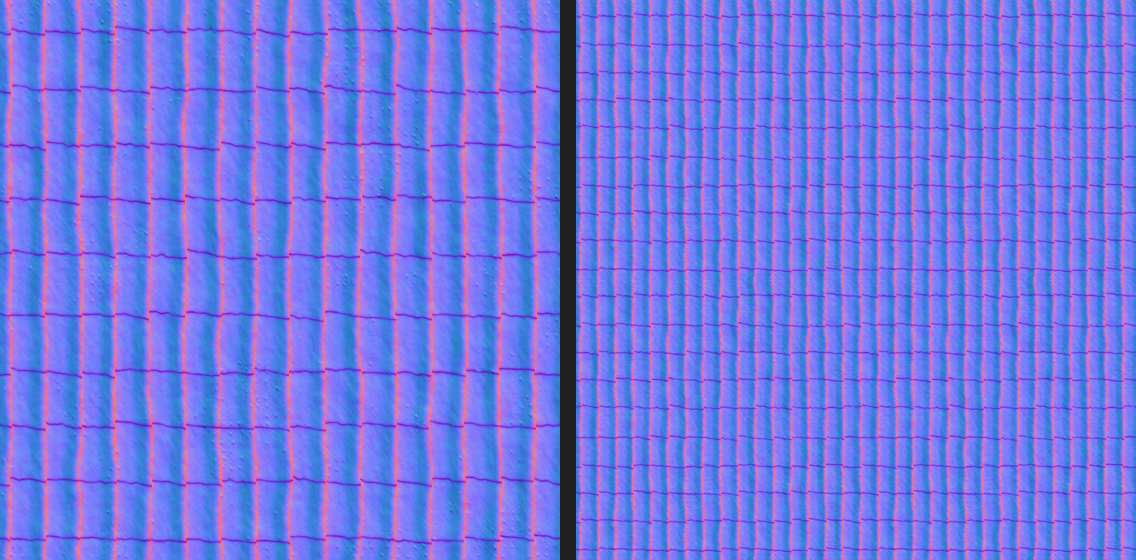
Left, the tile; right, the same tile 2 across and 2 down.
Reproduce this texture map procedurally as a WebGL 2 fragment shader.

```glsl
#version 300 es
precision highp float;
// Tileable normal map of weathered roof tiles: 16 columns by 10 rows, with seams, grain and pits.
uniform vec2 u_resolution;
out vec4 outColor;

const vec2 TILES = vec2(16.0, 10.0);
const vec2 SEAM_SHIFT = vec2(0.31, 0.40);
const vec3 FLAT_NORMAL = vec3(0.48, 0.49, 0.98);

float hash(vec2 p) {
    return fract(sin(dot(p, vec2(127.1, 311.7))) * 43758.5);
}

// Value noise over the unit square that wraps after "period" cells.
float noise(vec2 uv, vec2 period, float seed) {
    vec2 p = uv * period;
    vec2 cell = floor(p);
    vec2 f = p - cell;
    f = f * f * (3.0 - 2.0 * f);
    vec2 a = mod(cell, period) + seed;
    vec2 b = mod(cell + 1.0, period) + seed;
    return mix(mix(hash(a), hash(vec2(b.x, a.y)), f.x),
               mix(hash(vec2(a.x, b.y)), hash(b), f.x), f.y);
}

// Central difference of the noise, giving a surface slope.
vec2 noiseSlope(vec2 uv, vec2 period, float seed) {
    vec2 e = 0.35 / period;
    vec2 dx = vec2(e.x, 0.0);
    vec2 dy = vec2(0.0, e.y);
    return vec2(noise(uv + dx, period, seed) - noise(uv - dx, period, seed),
                noise(uv + dy, period, seed) - noise(uv - dy, period, seed));
}

float ridge(float d, float width) {
    float q = d / width;
    return exp(-q * q);
}

// Horizontal slope across one tile: raised left, steep valley, rising right lip.
float tileSlope(float t, float shift, float depth) {
    float s = mix(0.19, -0.01, smoothstep(0.0, 0.32, t));
    s = mix(s, -depth, smoothstep(0.36 + shift, 0.69 + shift, t));
    return mix(s, 0.19, smoothstep(0.78 + shift, 1.0, t));
}

// Small bumps scattered one per cell, kept inside the cell.
vec2 pitSlope(vec2 uv, float count, float coverage, float seed) {
    vec2 p = uv * count;
    vec2 id = mod(floor(p), count) + seed;
    vec2 offset = vec2(hash(id + 3.1), hash(id + 7.7)) - 0.5;
    vec2 q = fract(p) - 0.5 - 0.4 * offset;
    q.x += 0.35 * q.y;
    q.y *= 0.75;
    float present = step(hash(id + 11.3), coverage);
    float strength = mix(0.8, 2.6, hash(id + 5.9));
    return q * present * strength * exp(-dot(q, q) / 0.022);
}

// Height offset of a horizontal seam, tilted down to the right.
float seamOffset(vec2 id, float t) {
    float rowShift = 0.10 * (hash(vec2(id.y, 41.0)) - 0.5);
    float tileShift = 0.10 * (hash(id + 17.0) - 0.5);
    float tilt = mix(0.01, 0.11, hash(id + 29.0));
    return rowShift + tileShift + tilt * (0.5 - t);
}

void main() {
    vec2 uv = gl_FragCoord.xy / u_resolution;

    // Wavering tile coordinates
    vec2 grid = uv * TILES - SEAM_SHIFT;
    grid.x += 0.14 * (noise(uv, vec2(16.0, 13.0), 2.0) - 0.5);
    grid.x += 0.04 * (noise(uv, vec2(16.0, 110.0), 5.0) - 0.5);
    grid.y += 0.045 * (noise(uv, vec2(90.0, 20.0), 8.0) - 0.5);
    float t = fract(grid.x);
    float seamRow = floor(grid.y + 0.5);
    vec2 seamId = mod(vec2(floor(grid.x), seamRow), TILES);
    float seamDist = grid.y - seamRow - seamOffset(seamId, t);
    vec2 tileId = mod(seamId - vec2(0.0, step(seamDist, 0.0)), TILES);

    // Curved tile body
    float shift = 0.07 * (hash(tileId + 53.0) - 0.5);
    float depth = mix(0.22, 0.28, hash(tileId + 61.0));
    vec2 slope = vec2(tileSlope(t, shift, depth), 0.0);
    slope.x += 0.07 * (noise(uv, vec2(24.0, 18.0), 13.0) - 0.5);

    // Plaster grain, soft dents and clustered pits
    slope += 0.05 * noiseSlope(uv, vec2(30.0, 24.0), 19.0);
    slope += 0.06 * noiseSlope(uv, vec2(110.0, 76.0), 23.0);
    slope += 0.05 * noiseSlope(uv, vec2(240.0, 180.0), 31.0);
    float wear = smoothstep(0.58, 0.92, noise(uv, vec2(15.0, 12.0), 37.0));
    slope += pitSlope(uv, 64.0, 0.02 + 0.55 * wear, 43.0);
    slope += 0.6 * pitSlope(uv, 101.0, 0.03 + 0.45 * wear, 71.0);

    // Horizontal seams: dark core with a soft shadow
    float seamFade = mix(0.65, 1.1, noise(uv, vec2(70.0, 40.0), 47.0));
    float core = ridge(seamDist, 0.018) * seamFade;
    float shadow = ridge(seamDist, 0.045);
    slope.x = mix(slope.x, -0.04, 0.75 * min(core, 1.0));
    slope.y -= 0.27 * core + 0.08 * shadow;

    // Vertical lips
    float lipDist = min(t, 1.0 - t);
    float lipFade = mix(0.65, 1.15, noise(uv, vec2(16.0, 80.0), 59.0));
    float lip = ridge(lipDist, 0.042) * lipFade;
    slope += vec2(0.29, -0.04) * lip;

    // Slopes tip the normal away from the viewer
    vec3 color = FLAT_NORMAL + vec3(slope, -2.0 * dot(slope, slope));
    outColor = vec4(clamp(color, 0.0, 1.0), 1.0);
}
```
